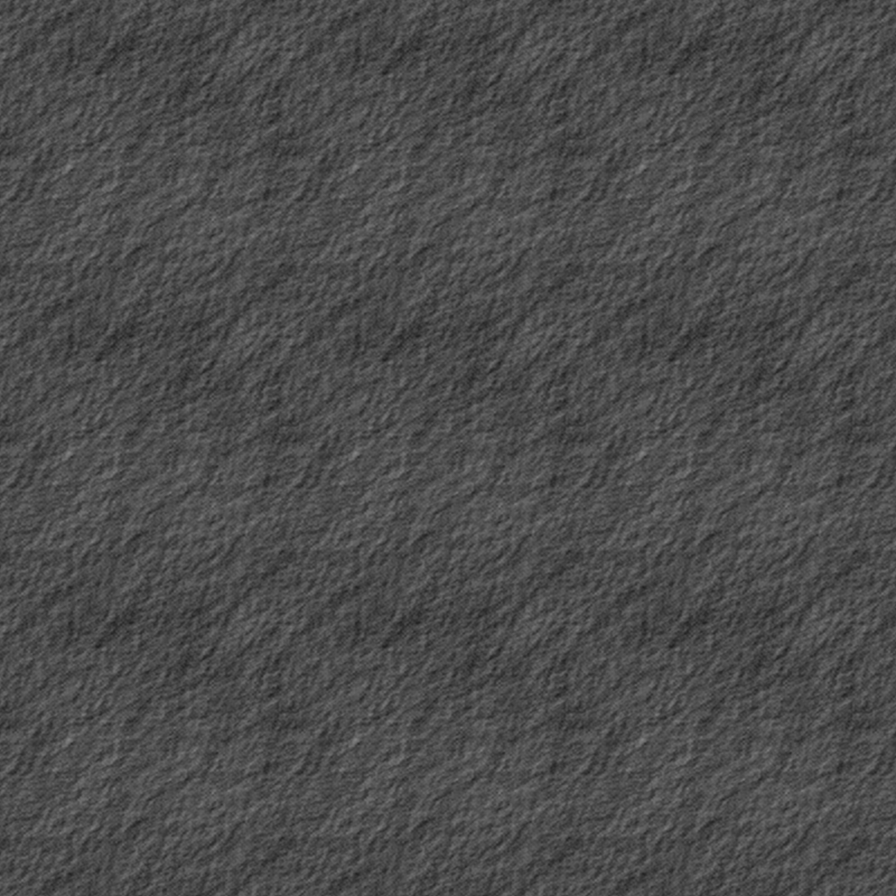
This texture is drawn by a WebGL 1 fragment shader. Its source:

```glsl
precision highp float;

uniform vec2 u_resolution;

#define REPEATS 3.125
#define BASE_GRAY 0.303
#define RELIEF 0.125
#define LIGHT_STEP 0.0046
#define GRAIN 0.092
#define WEAVE 0.014
#define THREADS 61.0
#define MOTTLE 0.036
#define STAIN 0.034

const float TAU = 6.2831853;

float hash(vec2 cell) {
  return fract(sin(dot(cell, vec2(127.1, 311.7))) * 43758.5453);
}

// Value noise that wraps after a whole number of cells
float tileNoise(vec2 p, vec2 cells) {
  p *= cells;
  vec2 i = floor(p);
  vec2 f = p - i;
  f = f * f * (3.0 - 2.0 * f);
  vec2 a = mod(i, cells);
  vec2 b = mod(i + 1.0, cells);
  return mix(mix(hash(a), hash(vec2(b.x, a.y)), f.x),
             mix(hash(vec2(a.x, b.y)), hash(b), f.x), f.y);
}

// Rough surface: sheared octaves stretch the creases along the diagonal
float height(vec2 p) {
  float sum = 0.0;
  float amplitude = 1.15;
  vec2 cells = vec2(9.0, 11.0);
  for (int i = 0; i < 4; i++) {
    sum += amplitude * tileNoise(vec2(p.x - p.y, p.x), cells);
    p = p.yx + vec2(0.37, 0.19);
    cells *= 2.0;
    amplitude *= 0.82;
  }
  return sum;
}

// Soft dark patch, wrapped across the tile edges
float stain(vec2 p, vec2 center, vec2 radius) {
  vec2 d = (fract(p - center + 0.5) - 0.5) / radius;
  return exp(-dot(d, d));
}

void main() {
  vec2 uv = gl_FragCoord.xy / u_resolution;
  // Tiles start at the top left corner
  vec2 p = vec2(uv.x, uv.y - 1.0) * REPEATS;

  // Light from the upper left
  vec2 toLight = vec2(-1.0, 1.0) * LIGHT_STEP;
  float gray = BASE_GRAY + RELIEF * (height(p - toLight) - height(p + toLight));

  // Fine grain and woven threads
  gray += GRAIN * (tileNoise(p, vec2(128.0)) - 0.5);
  vec2 thread = sin(TAU * THREADS * p);
  gray += WEAVE * thread.x * thread.y;

  // Broad tonal drift and darker hollows
  gray += MOTTLE * (tileNoise(p, vec2(6.0)) - 0.5);
  gray += 0.008 * cos(TAU * (p.y + 0.74));
  gray -= STAIN * stain(p, vec2(0.44, -0.16), vec2(0.10, 0.08));
  gray -= STAIN * stain(p, vec2(0.05, -0.53), vec2(0.10, 0.025));

  gl_FragColor = vec4(vec3(clamp(gray, 0.0, 1.0)), 1.0);
}
```
